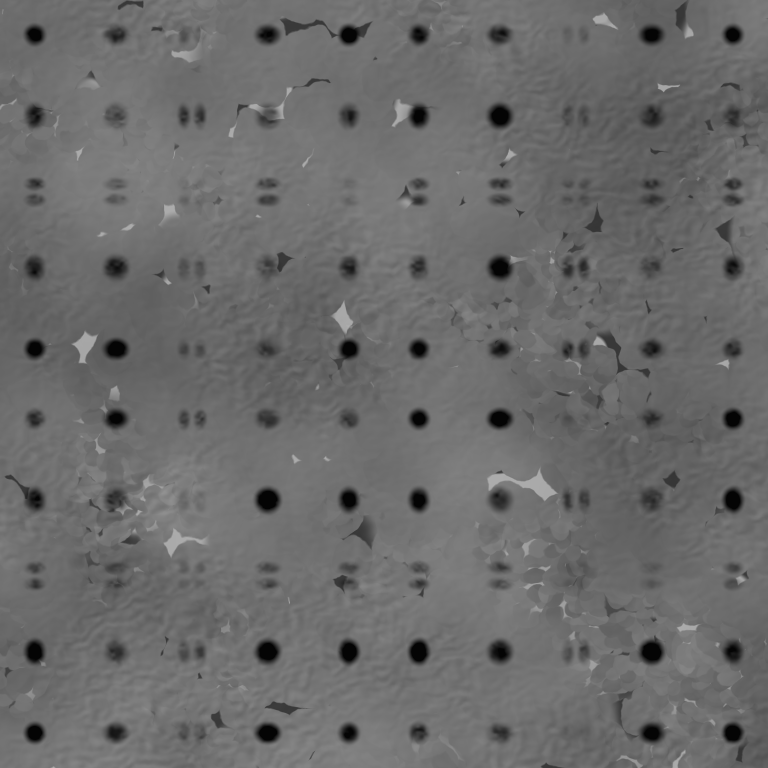
This texture is drawn by a Shadertoy shader. Its source:

```glsl
// Weathered grey stone with a ten by ten grid of soft, unevenly worn dark holes.

float hash(vec2 p) {
    vec3 q = fract(vec3(p.xyx) * 0.1031);
    q += dot(q, q.yzx + 33.33);
    return fract((q.x + q.y) * q.z);
}

float noise(vec2 p) {
    vec2 i = floor(p), f = fract(p);
    f = f * f * (3.0 - 2.0 * f);
    return mix(mix(hash(i), hash(i + vec2(1, 0)), f.x),
               mix(hash(i + vec2(0, 1)), hash(i + vec2(1, 1)), f.x), f.y);
}

float fbm(vec2 p) {
    float sum = 0.0, amp = 0.5;
    for (int i = 0; i < 5; i++) {
        sum += amp * noise(p);
        p = mat2(1.6, 1.2, -1.2, 1.6) * p + 7.3;
        amp *= 0.5;
    }
    return sum;
}

// Overlapping flakes: x = tone of the top flake, y = uncovered gap between flakes
vec2 flakes(vec2 p, float soft) {
    vec2 cell = floor(p);
    float tone = 0.5, gap = 1.0;
    for (int y = -1; y <= 1; y++)
    for (int x = -1; x <= 1; x++) {
        vec2 c = cell + vec2(x, y);
        vec2 center = c + vec2(hash(c + 3.1), hash(c + 17.7));
        float radius = 0.68 + 0.24 * hash(c + 41.3);
        float cover = 1.0 - smoothstep(radius - soft, radius + soft, length(p - center));
        tone = mix(tone, hash(c + 71.9), cover);
        gap *= 1.0 - cover;
    }
    return vec2(tone, gap);
}

// Hole darkness; every fifth row and column splits into two faint lobes
float holes(vec2 uv, float grain) {
    vec2 id = floor(uv * 10.0);
    vec2 k = mod(id, 5.0) - 2.0;
    vec2 p = fract(uv * 10.0) - 0.5;
    p -= sign(k) * mix(vec2(-0.012), vec2(0.045), abs(k) - 1.0);
    vec2 split = 1.0 - step(0.5, abs(k));
    p = mix(p, abs(p) - 0.105, split);
    vec2 size = mix(mix(vec2(0.165), vec2(0.135), abs(k) - 1.0), vec2(0.085), split);
    float d = length(p / size);
    float strength = mix(0.35, 1.65, hash(id + 5.0));
    strength *= mix(1.0, 0.36, split.x) * mix(1.0, 0.36, split.y);
    float wear = mix(1.0, 0.45 + 1.1 * grain, clamp(1.3 - strength, 0.25, 0.9));
    return clamp(strength * wear * (1.0 - smoothstep(0.25, 1.3, d)), 0.0, 1.0);
}

void mainImage(out vec4 fragColor, in vec2 fragCoord) {
    vec2 uv = fragCoord / iResolution.xy;
    float pixel = 1.0 / iResolution.y;
    vec2 warp = vec2(fbm(uv * 22.0), fbm(uv * 22.0 + 50.0)) - 0.5;
    vec2 q = uv + 0.022 * warp;

    // Broad cloudy tone
    float grey = 0.427 + 0.17 * (fbm(uv * 5.0 + 2.0) - 0.48);
    grey += 0.07 * (noise(uv * 8.0 + 31.0) - 0.5);

    // Flaky patches, stronger inside rough clusters
    float rough = smoothstep(0.46, 0.72, fbm(uv * 7.0 + 90.0));
    vec2 large = flakes(q * 27.0, 27.0 * pixel);
    vec2 small = flakes(q * 68.0 + 9.0, 68.0 * pixel);
    grey += (large.x - 0.5) * (0.014 + 0.05 * rough);
    grey += (small.x - 0.5) * (0.008 + 0.07 * rough);

    // Fine embossed wrinkles
    vec2 w = q * vec2(105.0, 135.0);
    float relief = noise(w) - noise(w + vec2(0.45, -0.5));
    grey += relief * (0.018 + 0.055 * smoothstep(0.4, 0.65, fbm(uv * 6.0 + 15.0)));

    // Dark and bright slivers in the gaps
    float polarity = noise(uv * 17.0 + 63.0);
    float chipTone = mix(0.17, 0.72, smoothstep(0.47, 0.55, polarity));
    float present = smoothstep(0.43, 0.56, noise(uv * 13.0 + 120.0));
    grey = mix(grey, chipTone, large.y * present * 0.8);
    grey = mix(grey, chipTone, small.y * rough * 0.65);

    // Worn holes
    float grain = noise(q * vec2(150.0, 190.0));
    grey = mix(grey, 0.015, holes(uv, grain));

    fragColor = vec4(vec3(clamp(grey, 0.0, 1.0)), 1.0);
}
```
